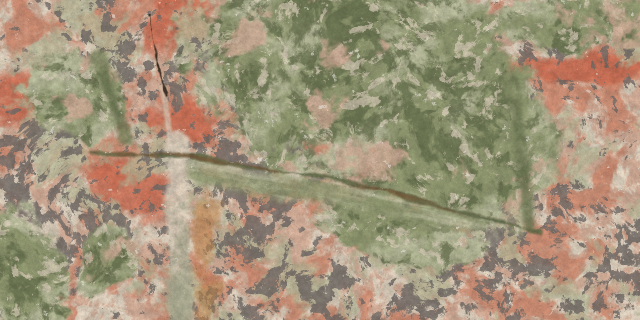
Reproduce this texture procedurally as a Shadertoy shader.

```glsl
// Weathered pink granite with green epidote patches, shear seams and a pale vein.

const vec3 CREAM = vec3(0.83, 0.78, 0.71);
const vec3 PINK = vec3(0.79, 0.65, 0.57);
const vec3 SALMON = vec3(0.77, 0.51, 0.41);
const vec3 RED = vec3(0.77, 0.41, 0.31);
const vec3 PALE_GREEN = vec3(0.69, 0.70, 0.58);
const vec3 MOSS = vec3(0.54, 0.57, 0.42);
const vec3 DARK_MOSS = vec3(0.36, 0.40, 0.27);
const vec3 GREY = vec3(0.49, 0.46, 0.44);
const vec3 BROWN = vec3(0.42, 0.33, 0.21);

float hash(vec2 p) {
    vec3 q = fract(vec3(p.xyx) * 0.1031);
    q += dot(q, q.yzx + 33.33);
    return fract((q.x + q.y) * q.z);
}

float noise(vec2 p) {
    vec2 i = floor(p), f = fract(p);
    f = f * f * (3.0 - 2.0 * f);
    return mix(mix(hash(i), hash(i + vec2(1, 0)), f.x),
               mix(hash(i + vec2(0, 1)), hash(i + vec2(1, 1)), f.x), f.y);
}

float fbm(vec2 p, float gain) {
    float sum = 0.0, amp = 1.0, total = 0.0;
    for (int i = 0; i < 5; i++) {
        sum += amp * noise(p);
        total += amp;
        amp *= gain;
        p = mat2(1.6, 1.2, -1.2, 1.6) * p + 17.3;
    }
    return sum / total;
}

// Soft ellipse: 1 at the centre, 0 on the rim, negative outside.
float blob(vec2 p, vec2 centre, vec2 radius, float angle) {
    float c = cos(angle), s = sin(angle);
    vec2 q = mat2(c, -s, s, c) * (p - centre);
    return max(1.0 - length(q / radius), -1.0);
}

float segment(vec2 p, vec2 a, vec2 b) {
    vec2 d = b - a;
    return length(p - a - d * clamp(dot(p - a, d) / dot(d, d), 0.0, 1.0));
}

float band(float dist, float width, float soft) {
    return 1.0 - smoothstep(width - soft, width + soft, dist);
}

// Grain of one mineral: the share covered grows as the level falls.
float grain(vec2 p, float scale, float level, float soft) {
    return smoothstep(level - soft, level + soft, fbm(p * scale, 0.6));
}

vec3 granite(vec2 p, float redness) {
    vec3 col = mix(PINK, CREAM, grain(p + 3.1, 24.0, 0.50, 0.09));
    col = mix(col, SALMON, 0.85 * grain(p + 7.7, 13.0, 0.54 - 0.10 * redness, 0.08));
    col = mix(col, RED, 0.85 * smoothstep(0.15, 0.6, redness + fbm(p * 15.0, 0.6) - 0.5));
    col = mix(col, PALE_GREEN, 0.75 * grain(p + 9.4, 8.0, 0.56, 0.06));
    float cluster = smoothstep(0.38, 0.66, fbm(p * 3.5 + 41.0, 0.5)) * (1.0 - redness);
    return mix(col, GREY * 0.9, 0.85 * grain(p + 5.3, 32.0, 0.70 - 0.20 * cluster, 0.05));
}

vec3 epidote(vec2 p, float depth) {
    vec3 col = mix(PALE_GREEN, MOSS, grain(p + 1.9, 9.0, 0.53 - 0.16 * depth, 0.12));
    col = mix(col, DARK_MOSS, 0.7 * grain(p + 6.2, 22.0, 0.61 - 0.08 * depth, 0.09));
    col = mix(col, CREAM, 0.7 * grain(p + 2.6, 30.0, 0.63, 0.06));
    return mix(col, PINK, 0.8 * grain(p + 8.8, 7.0, 0.66, 0.05));
}

void mainImage(out vec4 fragColor, in vec2 fragCoord) {
    vec2 p = fragCoord / iResolution.y;
    p.x += 1.0 - 0.5 * iResolution.x / iResolution.y;
    vec2 bend = vec2(fbm(p * 5.0, 0.5), fbm(p * 5.0 + 23.0, 0.5)) - 0.5;
    vec2 w = p + 0.11 * bend;
    vec2 v = p + 0.035 * bend;
    float rough = fbm(p * 11.0 + 60.0, 0.65) - 0.5;

    // Pink ground with red feldspar masses
    float red = max(blob(w, vec2(0.06, 0.71), vec2(0.17, 0.10), 0.4),
                    blob(w, vec2(0.54, 0.92), vec2(0.13, 0.13), 0.5));
    red = max(red, blob(w, vec2(0.43, 0.40), vec2(0.18, 0.12), -0.7));
    red = max(red, blob(w, vec2(0.56, 0.62), vec2(0.17, 0.08), -0.2));
    red = max(red, blob(w, vec2(1.87, 0.78), vec2(0.33, 0.06), 0.12));
    vec3 col = granite(w, clamp(red * 1.4, 0.0, 1.0));

    // Large green mass and its smaller outliers
    float core = max(blob(w, vec2(1.10, 0.84), vec2(0.52, 0.40), -0.35),
                     blob(w, vec2(1.38, 0.61), vec2(0.36, 0.30), -0.6));
    float pale = max(blob(w, vec2(0.22, 0.70), vec2(0.16, 0.17), -0.8),
                     blob(w, vec2(1.25, 0.26), vec2(0.28, 0.09), -0.15));
    float small = max(blob(w, vec2(0.07, 0.14), vec2(0.15, 0.24), 0.3),
                      blob(w, vec2(0.34, 0.18), vec2(0.12, 0.10), 0.2));
    small = max(small, blob(w, vec2(1.85, 0.93), vec2(0.34, 0.10), 0.1));
    float green = max(core, max(pale, small));
    float depth = clamp(max(core, small) * 1.8, 0.0, 1.0);
    col = mix(col, epidote(w, depth), smoothstep(-0.06, 0.12, green + 0.75 * rough));

    // Green seams: left joint, right joint, and the band under the shear
    float joint = min(segment(v, vec2(0.31, 0.82), vec2(0.39, 0.57)),
                      segment(v, vec2(1.60, 0.74), vec2(1.66, 0.30)));
    col = mix(col, mix(MOSS, DARK_MOSS, 0.5 + 2.0 * rough), 0.85 * band(joint + 0.04 * rough, 0.022, 0.014));
    float sheet = min(segment(v, vec2(0.60, 0.47), vec2(1.05, 0.39)),
                      segment(v, vec2(1.05, 0.39), vec2(1.50, 0.31)));
    float streak = fbm(vec2(p.x * 5.0, (p.y + 0.21 * p.x) * 55.0), 0.5);
    col = mix(col, mix(MOSS, PALE_GREEN, smoothstep(0.3, 0.7, streak)),
              0.85 * band(sheet + 0.05 * rough, 0.036, 0.018));

    // Pale vertical vein, greener near its foot, with an ochre edge
    float vein = segment(v, vec2(0.55, 0.56), vec2(0.57, -0.1));
    vec3 veinCol = mix(mix(PALE_GREEN, GREY, 0.25), CREAM, smoothstep(0.1, 0.4, p.y + rough));
    float ochre = segment(v, vec2(0.65, 0.32), vec2(0.64, -0.05));
    col = mix(col, vec3(0.72, 0.50, 0.29), 0.6 * band(ochre + 0.16 * rough, 0.025, 0.02));
    col = mix(col, veinCol, 0.9 * band(vein + 0.05 * rough, 0.034, 0.012));
    col = mix(col, CREAM, 0.7 * band(segment(v, vec2(0.51, 0.72), vec2(0.54, 0.5)), 0.009, 0.006));

    // Brown shear line and the dark open crack
    float shear = min(segment(v, vec2(0.28, 0.52), vec2(0.60, 0.51)),
                      segment(v, vec2(0.60, 0.51), vec2(1.04, 0.44)));
    shear = min(shear, segment(v, vec2(1.04, 0.44), vec2(1.69, 0.28)));
    col = mix(col, mix(BROWN, DARK_MOSS, smoothstep(0.35, 0.65, streak)),
              0.85 * band(shear + 0.025 * rough, 0.008, 0.006));
    float crack = min(segment(v, vec2(0.46, 0.95), vec2(0.49, 0.84)),
                      segment(v, vec2(0.49, 0.84), vec2(0.52, 0.70)));
    col = mix(col, BROWN * 0.45, 0.9 * band(crack + 0.02 * rough, 0.004, 0.003));

    // Fine mineral grit and small bright glints
    col *= 0.99 + 0.34 * (fbm(p * 48.0, 0.75) - 0.5);
    col = mix(col, vec3(0.90, 0.89, 0.86), 0.6 * smoothstep(0.73, 0.83, fbm(p * 42.0 + 90.0, 0.6)));
    fragColor = vec4(clamp(col, 0.0, 1.0), 1.0);
}
```
